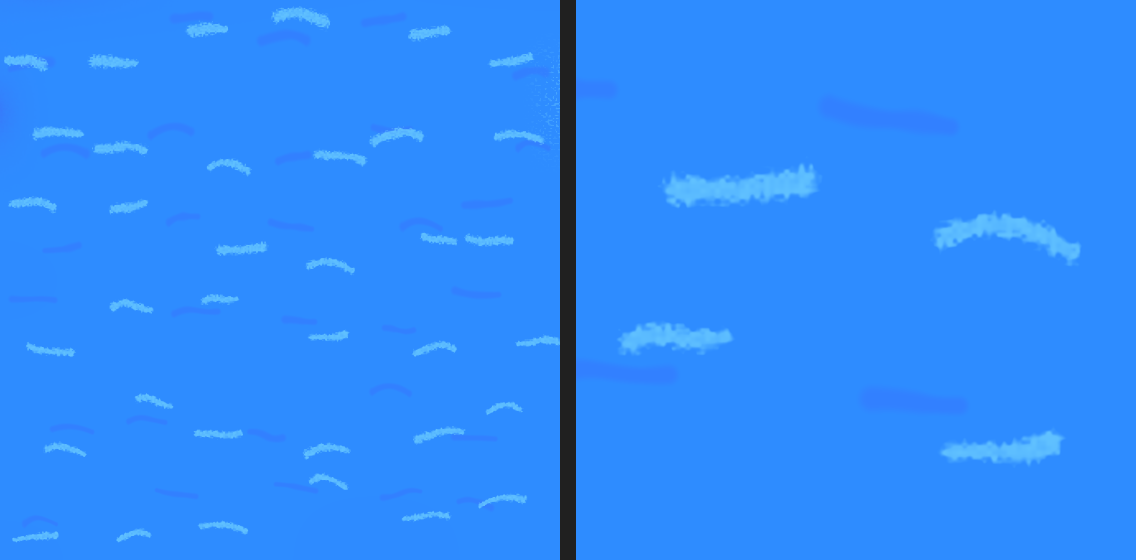
Left: the whole. Right: its middle third, enlarged.
Write a three.js fragment shader that draws this texture.

```glsl
#define WATER vec3(0.18, 0.55, 1.0)
#define CREST vec3(0.39, 0.77, 1.0)
#define TROUGH vec3(0.20, 0.495, 1.0)
#define SMUDGE vec3(0.23, 0.44, 0.97)
#define CREST_GRID vec2(6.0, 6.0)
#define TROUGH_GRID vec2(5.0, 6.0)
#define GRAIN_SCALE 340.0
#define HALF_LENGTH 0.036
#define THIN 0.0062
#define THICK 0.0098

varying vec2 vUv;

float hash(vec2 p) {
  return fract(sin(dot(p, vec2(127.1, 311.7))) * 43758.5453);
}

float signedHash(vec2 p) {
  return hash(p) * 2.0 - 1.0;
}

float noise(vec2 p) {
  vec2 i = floor(p);
  vec2 f = fract(p);
  f = f * f * (3.0 - 2.0 * f);
  float low = mix(hash(i), hash(i + vec2(1.0, 0.0)), f.x);
  float high = mix(hash(i + vec2(0.0, 1.0)), hash(i + vec2(1.0, 1.0)), f.x);
  return mix(low, high, f.y);
}

// Distance to a bent, near-horizontal stroke, in units of its radius
float strokeDistance(vec2 p, vec2 id, float radius) {
  float halfLength = HALF_LENGTH * mix(0.7, 1.15, hash(id + 1.3));
  float arch = mix(-0.005, 0.012, hash(id + 2.7));
  float tilt = 0.007 * signedHash(id + 3.1);
  float wave = 0.003 * signedHash(id + 4.9);

  float x = clamp(p.x, -halfLength, halfLength);
  float t = x / halfLength;
  float curve = arch * (0.6 - t * t) + tilt * t + wave * sin(3.0 * t);
  float slope = (tilt - 2.0 * arch * t + 3.0 * wave * cos(3.0 * t)) / halfLength;
  float across = (p.y - curve) / sqrt(1.0 + slope * slope);

  // Brush pressure changes along the stroke
  float pressure = 1.0 + 0.2 * signedHash(id + 5.3) * t
                 + 0.35 * (noise(vec2(t * 2.0, 0.0) + id * 7.0) - 0.5);
  return length(vec2(p.x - x, across)) / (radius * pressure);
}

// Nearest stroke of a jittered grid that stays inside the canvas
float strokeField(vec2 uv, vec2 grid, float seed, float density) {
  vec2 home = floor(uv * grid);
  float nearest = 100.0;
  for (int j = -1; j <= 1; j++) {
    for (int i = -1; i <= 1; i++) {
      vec2 cell = home + vec2(float(i), float(j));
      vec2 id = cell + seed;
      bool outside = any(lessThan(cell, vec2(0.0))) ||
                     any(greaterThan(cell, grid - 0.5));
      if (outside || hash(id + 9.7) > density) continue;
      vec2 jitter = vec2(0.27, 0.36) * vec2(signedHash(id), signedHash(id + 6.1));
      vec2 center = (cell + 0.5 + jitter) / grid;
      float radius = mix(THIN, THICK, center.y * center.y)
                   * mix(0.85, 1.15, hash(id + 8.3));
      nearest = min(nearest, strokeDistance(uv - center, id, radius));
    }
  }
  return nearest;
}

void main() {
  vec2 uv = vUv;
  float grain = noise(uv * GRAIN_SCALE);
  vec3 color = WATER;

  // Faint uneven wash
  float wash = noise(uv * vec2(3.0, 4.0) + 11.0);
  color.g -= 0.006 * smoothstep(0.55, 0.9, wash);

  // Violet smudges at the left edge and upper left corner
  float leftSmudge = exp(-length((uv - vec2(-0.01, 0.8)) * vec2(36.0, 24.0)));
  float topSmudge = exp(-length((uv - vec2(0.08, 1.01)) * vec2(10.0, 45.0)));
  color = mix(color, SMUDGE, (leftSmudge + 0.4 * topSmudge) * mix(0.7, 1.0, grain));

  // Dry speckle at the upper right edge
  float dry = smoothstep(0.93, 1.0, uv.x)
            * smoothstep(0.68, 0.8, uv.y) * (1.0 - smoothstep(0.86, 0.95, uv.y));
  color = mix(color, CREST, 0.45 * dry * smoothstep(0.6, 0.85, grain));

  // Soft dark troughs
  float trough = strokeField(uv, TROUGH_GRID, 31.0, 0.92);
  color = mix(color, TROUGH, 0.85 * (1.0 - smoothstep(0.35, 1.2, trough)));

  // Chalky light crests with ragged edges
  float crest = strokeField(uv, CREST_GRID, 73.0, 0.98);
  float ragged = crest + 0.75 * (grain - 0.5);
  float cover = 1.0 - smoothstep(0.45, 1.2, ragged);
  color = mix(color, CREST, cover * mix(0.95, 0.7, grain));

  gl_FragColor = vec4(color, 1.0);
}
```
